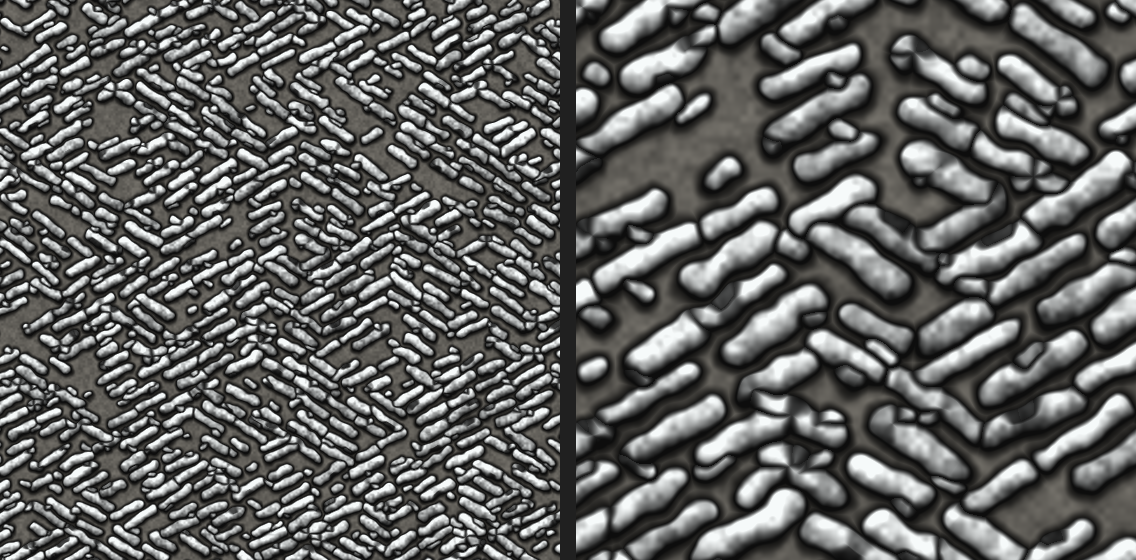
Left: the whole. Right: its middle third, enlarged.
Reproduce this texture procedurally as a three.js fragment shader.

```glsl
// Short worn metal rods in two slanted directions, scattered in relief over dark grey ground.
varying vec2 vUv;

const vec2 ROD_CELL = vec2(0.068, 0.0245);   // spacing along and across the rods
const float PEBBLE_CELL = 0.036;
const float RISING = 0.52;                   // rod angles in radians
const float FALLING = -0.56;
const float PATCH_FREQ = 12.0;               // size of areas sharing one direction
const float ROD_CHANCE = 0.92;
const float PEBBLE_CHANCE = 0.6;
const float RIM = 0.0036;                    // width of the dark outline
const vec2 SHADOW_SHIFT = vec2(-0.001, 0.005);
const vec3 LIGHT = vec3(-0.15, 0.55, 0.82);
const vec3 GROUND = vec3(0.385, 0.375, 0.352);
const vec3 METAL = vec3(0.985, 1.0, 1.0);

struct Relief {
  float dist;      // signed distance to the nearest rod
  float next;      // signed distance to the second nearest
  vec2 slope;      // offset from the rod axis, in radii
  float rise;      // -1 at the lower end, 1 at the upper end
  float tone;      // brightness of this rod
};

float hash(vec2 p) {
  vec3 q = fract(vec3(p.xyx) * 0.1031);
  q += dot(q, q.yzx + 33.33);
  return fract((q.x + q.y) * q.z);
}

float noise(vec2 p) {
  vec2 i = floor(p), f = fract(p);
  f = f * f * (3.0 - 2.0 * f);
  return mix(mix(hash(i), hash(i + vec2(1.0, 0.0)), f.x),
             mix(hash(i + vec2(0.0, 1.0)), hash(i + vec2(1.0, 1.0)), f.x), f.y);
}

void addRod(inout Relief best, vec2 rel, float angle, float halfLength, float radius, float tone) {
  vec2 dir = vec2(cos(angle), sin(angle));
  float t = clamp(dot(rel, dir), -halfLength, halfLength);
  vec2 offset = rel - dir * t;
  float d = length(offset) - radius;
  if (d < best.dist) {
    best = Relief(d, best.dist, offset / radius, t / halfLength * sign(dir.y), tone);
  } else {
    best.next = min(best.next, d);
  }
}

// Rows of rods in one direction, kept only inside the patches of that direction.
void addRodLayer(inout Relief best, vec2 p, float angle, float side) {
  vec2 dir = vec2(cos(angle), sin(angle));
  vec2 perp = vec2(-dir.y, dir.x);
  vec2 local = vec2(dot(p, dir), dot(p, perp)) / ROD_CELL;
  for (int j = -1; j <= 1; j++) {
    float row = floor(local.y) + float(j);
    float shift = hash(vec2(row + 91.0, 7.0 + side));
    for (int i = -1; i <= 1; i++) {
      vec2 id = vec2(floor(local.x - shift) + float(i), row);
      vec2 seed = id + 150.0 + 37.0 * side;
      float a = hash(seed), b = hash(seed + 311.0), c = hash(seed + 523.0);
      vec2 spot = (id + vec2(shift + 0.5 + 0.3 * (a - 0.5), 0.5 + 0.3 * (b - 0.5))) * ROD_CELL;
      vec2 center = dir * spot.x + perp * spot.y;
      float region = noise(center * PATCH_FREQ + 40.0) - 0.5;
      if (region * side > 0.0 && c < ROD_CHANCE) {
        float halfLength = mix(0.009, 0.030, sqrt(b));
        float radius = mix(0.0080, 0.0112, a);
        addRod(best, p - center, angle + 0.22 * (c - 0.5), halfLength, radius, mix(0.8, 1.16, fract(a * 7.0)));
      }
    }
  }
}

// Small rounded bits that fill the gaps between rods.
void addPebbles(inout Relief best, vec2 p) {
  vec2 cell = floor(p / PEBBLE_CELL);
  for (int j = -1; j <= 1; j++) {
    for (int i = -1; i <= 1; i++) {
      vec2 id = cell + vec2(float(i), float(j));
      float a = hash(id + 715.0), b = hash(id + 833.0), c = hash(id + 947.0);
      if (c < PEBBLE_CHANCE) {
        vec2 center = (id + 0.15 + 0.7 * vec2(a, b)) * PEBBLE_CELL;
        float angle = fract(a * 9.0) < 0.5 ? RISING : FALLING;
        addRod(best, p - center, angle, mix(0.002, 0.008, b), mix(0.0055, 0.0082, a), mix(0.72, 1.08, fract(b * 7.0)));
      }
    }
  }
}

Relief relief(vec2 p) {
  Relief best = Relief(1.0, 1.0, vec2(0.0), 0.0, 1.0);
  addRodLayer(best, p, RISING, 1.0);
  addRodLayer(best, p, FALLING, -1.0);
  addPebbles(best, p);
  return best;
}

void main() {
  // Uneven outlines
  vec2 wobble = vec2(noise(vUv * 75.0), noise(vUv * 75.0 + 57.0)) - 0.5;
  vec2 p = vUv + 0.005 * wobble;
  Relief rod = relief(p);
  float shade = relief(p + SHADOW_SHIFT).dist;
  float grain = noise(vUv * 240.0) - 0.5;
  float mottle = noise(vUv * 110.0 + 19.0) - 0.5;

  // Ground with contact and cast shadows
  float open = smoothstep(-0.001, 0.006, rod.dist) * mix(0.5, 1.0, smoothstep(-0.004, 0.005, shade));
  vec3 ground = GROUND * (1.0 + 0.22 * grain + 0.22 * mottle) * mix(0.22, 1.0, open);

  // Rounded metal, lit from above and darkened where rods meet
  vec3 normal = vec3(rod.slope, sqrt(max(0.0, 1.0 - dot(rod.slope, rod.slope))));
  float lit = max(0.0, dot(normal, LIGHT));
  float edge = min(-rod.dist, 0.5 * (rod.next - rod.dist));
  float glow = 0.13 + 0.86 * pow(lit, 1.5) * rod.tone + 0.07 * rod.rise;
  glow += (0.26 * grain + 0.30 * mottle) * (0.3 + lit);
  glow *= mix(0.2, 1.0, smoothstep(0.0, RIM, edge));
  vec3 metal = METAL * clamp(glow, 0.05, 0.98);

  gl_FragColor = vec4(mix(ground, metal, smoothstep(0.0008, -0.0008, rod.dist)), 1.0);
}
```
